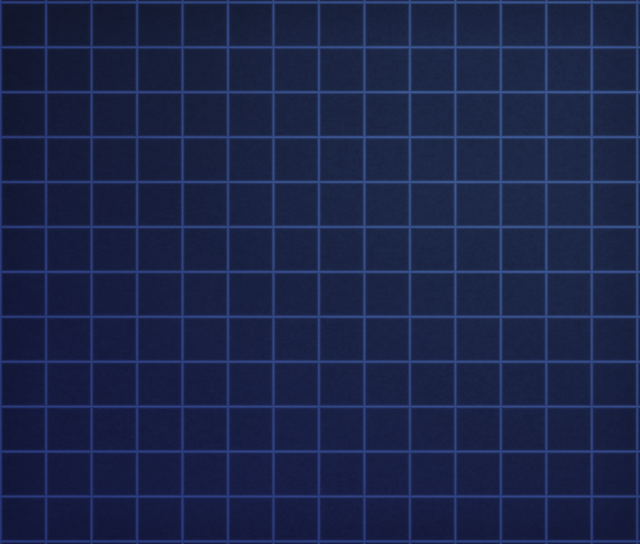
Write a Shadertoy shader that draws this pattern.

```glsl
// Fine blue square grid, 14 by 12 cells, on dark navy paper with soft light and fine grain.

const vec2 CELL_PITCH = vec2(0.07105, 0.08257);  // share of canvas per cell
const vec2 GRID_ORIGIN = vec2(0.0010, 0.0048);   // lower left grid corner
const float LINE_RADIUS = 0.0024;                // in canvas heights
const float HALO_RADIUS = 0.0060;

vec2 hashGradient(vec2 cell) {
    vec3 p = fract(cell.xyx * vec3(0.1031, 0.1030, 0.0973));
    p += dot(p, p.yzx + 33.33);
    float angle = 6.2832 * fract((p.x + p.y) * p.z);
    return vec2(cos(angle), sin(angle));
}

float gradientNoise(vec2 p) {
    vec2 i = floor(p);
    vec2 f = p - i;
    vec2 u = f * f * f * (f * (f * 6.0 - 15.0) + 10.0);
    float a = dot(hashGradient(i), f);
    float b = dot(hashGradient(i + vec2(1, 0)), f - vec2(1, 0));
    float c = dot(hashGradient(i + vec2(0, 1)), f - vec2(0, 1));
    float d = dot(hashGradient(i + vec2(1, 1)), f - vec2(1, 1));
    return mix(mix(a, b, u.x), mix(c, d, u.x), u.y);
}

// Distance to the nearest vertical (x) and horizontal (y) line
vec2 gridDistance(vec2 uv, vec2 origin, vec2 pitch, vec2 canvas) {
    vec2 cell = (uv - origin) / pitch;
    return abs(fract(cell + 0.5) - 0.5) * pitch * canvas;
}

vec2 softLine(vec2 dist, float radius, float pixel) {
    return exp(-dist * dist / (radius * radius + 0.2 * pixel * pixel));
}

// Broad light from the upper right
float lightAmount(vec2 uv) {
    vec2 offset = (uv - vec2(0.80, 0.74)) / vec2(0.78, 0.80);
    return exp(-1.5 * dot(offset, offset));
}

vec3 paperColor(vec2 uv, float light) {
    vec3 shade = mix(vec3(0.073, 0.088, 0.228), vec3(0.066, 0.082, 0.172),
                     smoothstep(0.35, 1.0, uv.y));
    vec3 color = mix(shade, vec3(0.117, 0.160, 0.282), light);
    // Violet-blue tint along the lower middle
    float low = (1.0 - smoothstep(0.0, 0.6, uv.y)) * exp(-7.0 * pow(uv.x - 0.45, 2.0));
    color += vec3(0.008, 0.008, 0.026) * low;
    // Darkened edges
    vec2 border = smoothstep(vec2(0.0), vec2(0.08), min(uv, 1.0 - uv));
    return color * mix(0.91, 1.0, border.x * border.y);
}

float paperGrain(vec2 p) {
    float fine = gradientNoise(p * vec2(150.0, 190.0));
    float medium = gradientNoise(p * vec2(55.0, 75.0) + 17.0);
    float mottling = gradientNoise(p * 7.0 + 41.0);
    return 0.10 * fine + 0.06 * medium + 0.04 * mottling;
}

void mainImage(out vec4 fragColor, in vec2 fragCoord) {
    vec2 uv = fragCoord / iResolution.xy;
    vec2 canvas = vec2(iResolution.x / iResolution.y, 1.0);
    vec2 p = uv * canvas;
    float pixel = 1.0 / iResolution.y;

    float light = lightAmount(uv);
    vec3 color = paperColor(uv, light) * (1.0 + paperGrain(p));

    // Grid lines: soft core and faint halo, with slight uneven brightness
    vec2 dist = gridDistance(uv, GRID_ORIGIN, CELL_PITCH, canvas);
    vec2 core = softLine(dist, LINE_RADIUS, pixel) * vec2(0.66, 0.73);
    vec2 halo = softLine(dist, HALO_RADIUS, pixel) * 0.04;
    float ink = max(core.x, core.y) + max(halo.x, halo.y);
    ink *= 0.97 + 0.12 * gradientNoise(p * 9.0 + 5.0);
    vec3 inkColor = mix(vec3(0.190, 0.265, 0.580), vec3(0.290, 0.425, 0.700), light);
    color = mix(color, inkColor, clamp(ink, 0.0, 1.0));

    fragColor = vec4(color, 1.0);
}
```
